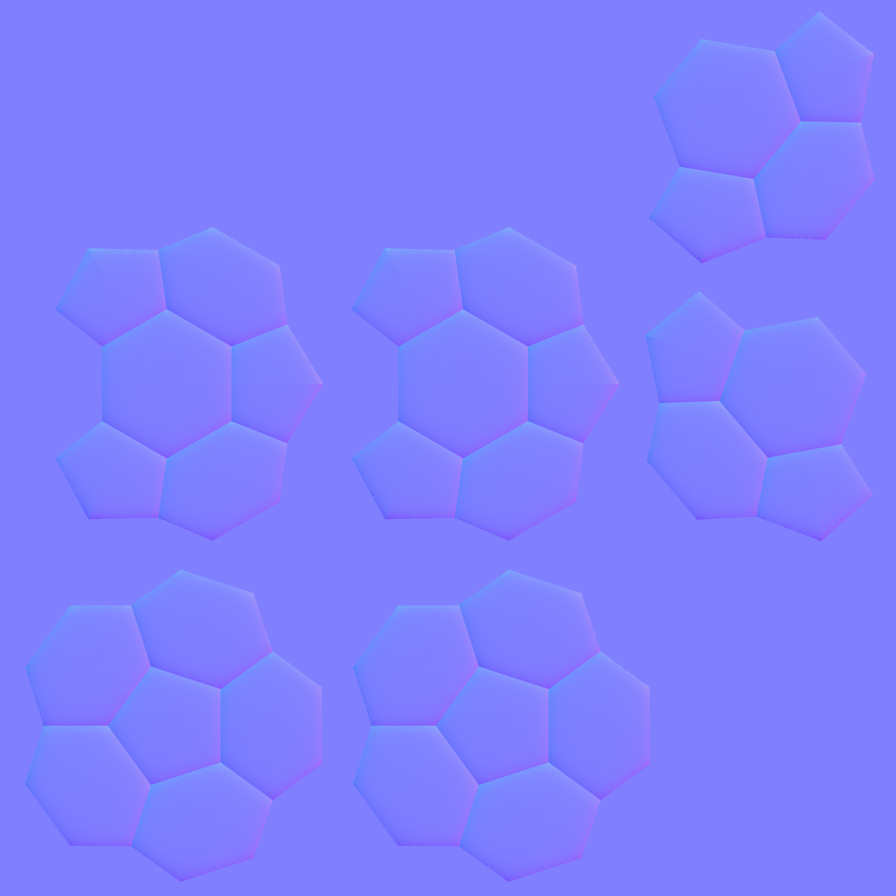
This texture map is drawn by a Shadertoy shader. Its source:

```glsl
const float PI = 3.14159265;

float hash(vec2 p) {
    vec3 q = fract(vec3(p.xyx) * 0.1031);
    q += dot(q, q.yzx + 33.33);
    return fract((q.x + q.y) * q.z);
}

vec2 polar(float radius, float angle) {
    return radius * vec2(cos(angle), sin(angle));
}

// Slope of a stitched edge: a tight roll plus a wide, faint swell
float bevel(float d) {
    d = min(d, 0.0);
    return 0.085 * exp(d / 0.0065) + 0.018 * exp(d / 0.025);
}

float coverage(float d) {
    float w = 0.8 / iResolution.y;
    return 1.0 - smoothstep(-w, w, d);
}

// Half plane to the left of a -> b; adds its slope and distance
void addEdge(vec2 p, vec2 a, vec2 b, float rim, inout float d, inout vec2 tilt) {
    vec2 along = normalize(b - a);
    vec2 outward = vec2(along.y, -along.x);
    float s = dot(p - a, outward);
    d = max(d, s);
    tilt += outward * (bevel(s) + rim * exp(min(s, 0.0) / 0.0015));
}

// Mirror-symmetric panel pointing along +x; zero spread makes a pentagon
vec2 panel(vec2 p, vec2 inner, vec2 shoulder, vec2 outer, float rim) {
    float side = p.y < 0.0 ? -1.0 : 1.0;
    p.y *= side;
    float d = max(inner.x - p.x, p.x - outer.x);
    vec2 tilt = vec2(bevel(p.x - outer.x) - bevel(inner.x - p.x), 0.0);
    addEdge(p, outer, shoulder, rim, d, tilt);
    addEdge(p, shoulder, inner, 0.0, d, tilt);
    tilt.y *= side;
    return tilt * coverage(d);
}

// Core polygon with panels on the sides up to "reach" steps from its heading
vec2 patchTilt(vec2 p, float heading, int sides, int reach, float rim) {
    if (dot(p, p) > 0.04) return vec2(0.0);
    float sector = 2.0 * PI / float(sides);
    bool hexCore = sides == 6;
    vec2 inner = polar(hexCore ? 0.0833 : 0.0695, sector * 0.5);
    float coreDist = -1.0;
    vec2 coreTilt = vec2(0.0), total = vec2(0.0);

    for (int k = -2; k < sides - 2; k++) {
        vec2 dir = polar(1.0, heading + float(k) * sector);
        mat2 turn = mat2(dir.x, dir.y, -dir.y, dir.x);
        vec2 q = p * turn;
        coreDist = max(coreDist, q.x - inner.x);
        coreTilt += dir * bevel(q.x - inner.x);
        if (abs(k) > reach) continue;

        vec2 shoulder = polar(0.1413, sector * 0.5);
        vec2 outer = polar(0.1745, 0.247);
        if (hexCore) {
            bool pentagon = ((k + reach) & 1) == 0;
            shoulder = polar(0.1497, pentagon ? 0.459 : 0.588);
            outer = pentagon ? vec2(0.1745, 0.0) : polar(0.1823, 0.239);
        }
        total += turn * panel(q, inner, shoulder, outer, rim);
    }
    return total + coreTilt * coverage(coreDist);
}

void mainImage(out vec4 fragColor, in vec2 fragCoord) {
    vec2 uv = fragCoord / iResolution.xy;
    float rim = 0.1 * (hash(floor(uv * 300.0)) - 0.35);
    vec2 tilt = vec2(0.0);

    // Two five-fold flowers and two half rosettes
    for (int i = 0; i < 2; i++) {
        float column = float(i);
        tilt += patchTilt(uv - vec2(0.190 + 0.366 * column, 0.190), 0.0, 5, 2, rim);
        tilt += patchTilt(uv - vec2(0.1862 + 0.3307 * column, 0.5716), 0.0, 6, 2, rim);
    }

    // Two small clusters on the right
    tilt += patchTilt(uv - vec2(0.8118, 0.8783), -0.689, 6, 1, rim);
    tilt += patchTilt(uv - vec2(0.8848, 0.5677), 3.848, 6, 1, rim);

    // Encode the surface normal
    float z = sqrt(max(0.0, 1.0 - 4.0 * dot(tilt, tilt)));
    fragColor = vec4(0.5 + tilt, 0.5 + 0.5 * z, 1.0);
}
```
